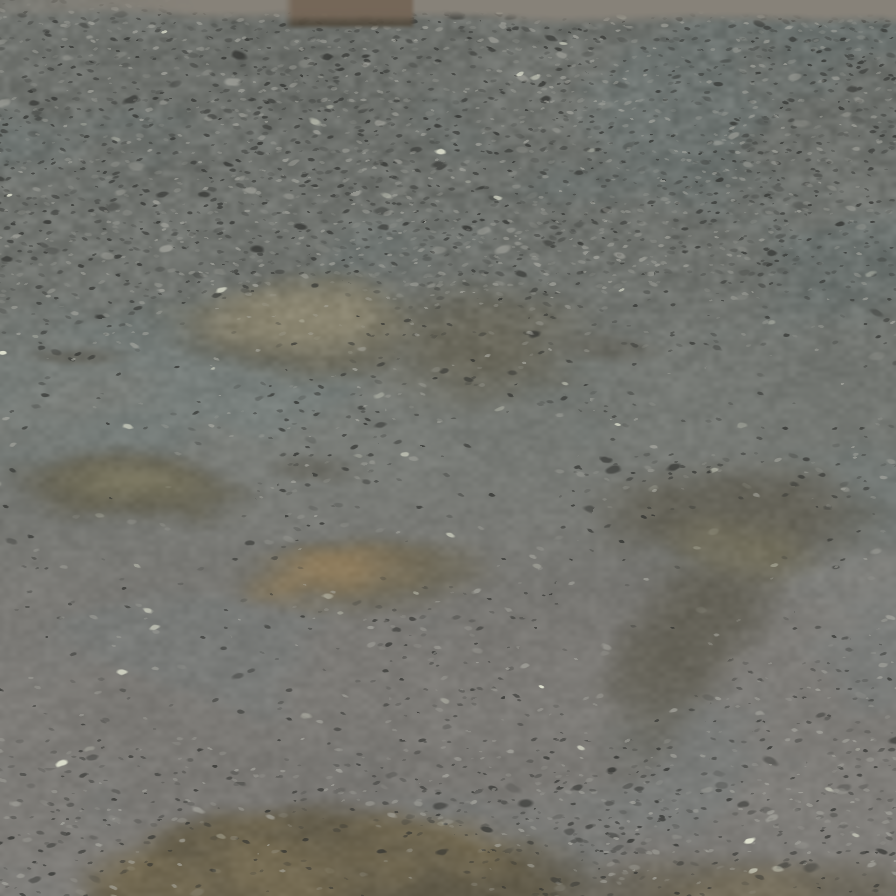
This texture is drawn by a three.js fragment shader. Its source:

```glsl
varying vec2 vUv;

float hash(vec2 p) {
  vec3 q = fract(vec3(p.xyx) * 0.1031);
  q += dot(q, q.yzx + 33.33);
  return fract((q.x + q.y) * q.z);
}

float noise(vec2 p) {
  vec2 i = floor(p), f = fract(p);
  f = f * f * (3.0 - 2.0 * f);
  return mix(mix(hash(i), hash(i + vec2(1, 0)), f.x),
             mix(hash(i + vec2(0, 1)), hash(i + vec2(1, 1)), f.x), f.y);
}

float fbm(vec2 p) {
  float sum = 0.0, gain = 0.5;
  for (int i = 0; i < 4; i++) {
    sum += gain * noise(p);
    p = p * 2.03 + 17.1;
    gain *= 0.5;
  }
  return sum / 0.9375;
}

// Soft elliptical patch: 1 at the heart, 0 outside
float patchMask(vec2 p, vec2 center, vec2 radius, float softness) {
  return 1.0 - smoothstep(1.0 - softness, 1.0 + softness * 0.4, length((p - center) / radius));
}

// Signed pebble coverage: x is the dark amount, y the light amount
vec2 pebbles(vec2 uv, float cells, float density, float lightShare, float seed) {
  vec2 grid = uv * vec2(cells, cells * 1.4) + seed * 7.3;
  grid.x += 0.5 * mod(floor(grid.y), 2.0);
  vec2 id = floor(grid) + seed * 31.0;
  vec2 jitter = vec2(hash(id + 3.1), hash(id + 8.7)) - 0.5;
  vec2 d = fract(grid) - 0.5 - jitter * 0.4;
  d.y += d.x * (hash(id + 5.3) - 0.5) * 0.9;
  float size = mix(0.12, 0.29, hash(id + 1.9));
  float shape = length(d * vec2(0.9, 1.25)) + 0.1 * (noise(grid * 5.0) - 0.5);
  float cover = 1.0 - smoothstep(size * 0.5, size * 1.15, shape);
  cover *= step(hash(id + 12.4), density) * mix(0.25, 1.0, pow(hash(id + 20.6), 1.5));
  float isLight = step(hash(id + 27.2), lightShare);
  return cover * vec2(1.0 - isLight, isLight);
}

void main() {
  vec2 uv = vUv;
  vec2 warp = vec2(fbm(uv * vec2(7, 12)), fbm(uv * vec2(8, 14) + 40.0)) - 0.5;
  vec2 p = uv + warp * vec2(0.10, 0.035);

  // Grey ground, cooler and darker toward the top
  vec3 color = mix(vec3(0.485, 0.478, 0.462), vec3(0.465, 0.478, 0.46), smoothstep(0.25, 0.55, uv.y));
  color = mix(color, vec3(0.435, 0.447, 0.43), smoothstep(0.55, 0.82, uv.y));
  color += 0.07 * (fbm(uv * vec2(3, 9) + 5.0) - 0.5);
  color += vec3(-0.012, 0.002, 0.008) * smoothstep(0.45, 0.65, fbm(uv * vec2(4, 7) + 60.0));

  // Muddy hollows and their paler hearts
  float upper = max(patchMask(p, vec2(0.35, 0.635), vec2(0.155, 0.06), 0.5),
                    patchMask(p, vec2(0.54, 0.615), vec2(0.13, 0.065), 0.8));
  color = mix(color, vec3(0.41, 0.40, 0.345), upper * 0.85);
  color = mix(color, vec3(0.545, 0.525, 0.445), patchMask(p, vec2(0.35, 0.648), vec2(0.125, 0.046), 0.7));
  float left = patchMask(p, vec2(0.145, 0.455), vec2(0.125, 0.043), 0.5);
  color = mix(color, vec3(0.38, 0.37, 0.315), left * 0.9);
  color = mix(color, vec3(0.475, 0.46, 0.375), patchMask(p, vec2(0.15, 0.458), vec2(0.09, 0.03), 0.9));
  float middle = patchMask(p, vec2(0.405, 0.36), vec2(0.145, 0.043), 0.6);
  color = mix(color, vec3(0.425, 0.405, 0.335), middle * 0.9);
  color = mix(color, vec3(0.56, 0.49, 0.37), patchMask(p, vec2(0.375, 0.358), vec2(0.09, 0.034), 0.8));
  vec2 slanted = p - vec2((p.y - 0.29) * 0.45, 0.0);
  float right = max(patchMask(p, vec2(0.82, 0.425), vec2(0.155, 0.058), 0.6),
                    patchMask(slanted, vec2(0.775, 0.29), vec2(0.065, 0.15), 0.8));
  color = mix(color, vec3(0.38, 0.37, 0.325), right * 0.85);
  color = mix(color, vec3(0.455, 0.44, 0.365), patchMask(p, vec2(0.83, 0.39), vec2(0.065, 0.04), 0.9) * 0.9);
  float bottom = max(patchMask(p, vec2(0.38, 0.0), vec2(0.3, 0.105), 0.25),
                     patchMask(p, vec2(0.82, 0.0), vec2(0.25, 0.05), 0.7) * 0.7);
  vec3 bottomMud = mix(vec3(0.375, 0.35, 0.28), vec3(0.46, 0.42, 0.32), smoothstep(0.3, 0.7, fbm(uv * vec2(6, 11) + 9.0)));
  color = mix(color, bottomMud, bottom * 0.95);
  float streak = patchMask(p, vec2(0.37, 0.475), vec2(0.055, 0.015), 0.8)
               + patchMask(p, vec2(0.69, 0.612), vec2(0.06, 0.014), 0.8)
               + patchMask(p, vec2(0.1, 0.6), vec2(0.07, 0.012), 0.8);
  color = mix(color, vec3(0.38, 0.375, 0.34), streak * 0.6);

  // Fine blurred grain
  float rough = 0.55 + 0.45 * smoothstep(0.45, 0.8, uv.y);
  color += 0.06 * rough * (noise(uv * vec2(130, 170)) - 0.5);
  color += 0.05 * rough * (noise(uv * vec2(70, 110) + 90.0) - 0.5);

  // Pebbles gather at the top, along the bottom and in loose clusters
  float mud = max(max(upper, left), max(max(middle, right), bottom));
  float cluster = smoothstep(0.4, 0.68, fbm(uv * vec2(6, 11) + 21.0));
  float density = 0.04 + 0.28 * smoothstep(0.55, 0.78, uv.y) + 0.22 * (1.0 - smoothstep(0.05, 0.24, uv.y));
  density = (density + 0.18 * cluster * smoothstep(0.3, 0.7, uv.x + uv.y * 0.4)) * (1.0 - 0.7 * mud);
  float lightShare = 0.36 + 0.25 * patchMask(uv, vec2(0.62, 0.7), vec2(0.2, 0.1), 0.9);
  vec2 stones = vec2(0.0);
  for (int i = 0; i < 5; i++) {
    float layer = float(i);
    stones = max(stones, pebbles(uv, 30.0 + layer * 11.0, density * (0.45 + 0.2 * layer), lightShare, layer + 1.0));
  }
  color = mix(color, vec3(0.19, 0.195, 0.185), stones.x * 0.75);
  color = mix(color, vec3(0.69, 0.69, 0.66), stones.y * 0.6);

  // Rare bright glints
  float glint = pebbles(uv, 42.0, 0.022, 1.0, 9.0).y;
  color = mix(color, vec3(0.87, 0.88, 0.81), glint * (1.0 - 0.7 * mud));

  // Pale kerb along the top edge with a brown block
  float kerb = smoothstep(0.973, 0.99, uv.y + 0.012 * (uv.x - 0.5) + 0.012 * warp.y);
  color = mix(color, vec3(0.53, 0.51, 0.475), kerb * smoothstep(0.1, 0.5, uv.x + 0.25));
  float block = smoothstep(0.315, 0.33, uv.x) * (1.0 - smoothstep(0.457, 0.465, uv.x)) * smoothstep(0.966, 0.974, uv.y);
  color = mix(color, mix(vec3(0.32, 0.29, 0.24), vec3(0.45, 0.39, 0.33), smoothstep(0.972, 0.985, uv.y)), block * 0.9);

  gl_FragColor = vec4(color, 1.0);
}
```
